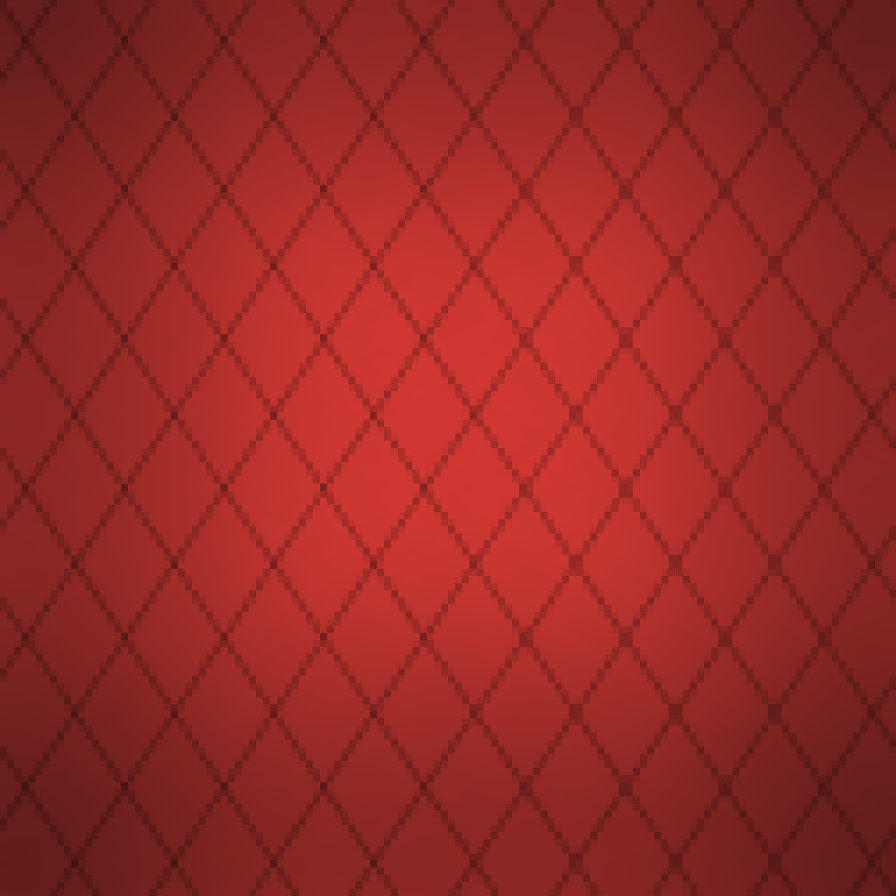
A WebGL 2 fragment shader for this pattern:

```glsl
#version 300 es
precision highp float;

uniform vec2 u_resolution;
out vec4 fragColor;

const float TAU = 6.2831853;
const vec2 REPEATS = vec2(9.0, 6.0);          // diamonds across and down
const vec2 LATTICE_SHIFT = vec2(0.75, 0.226); // in diamonds
const float BLOCKS = 126.0;                   // stair blocks per side
const float DRIFT = 0.25;                     // sideways slip of lines, in blocks
const float LINE_REACH = 0.74;                // half width, in blocks
const float LINE_DARKNESS = 0.255;
const vec2 GLOW_CENTRE = vec2(0.51, 0.535);
const float GLOW_INNER = 0.12;
const float GLOW_OUTER = 0.65;
const float GLOW_CURVE = 1.12;
const float MOTTLE = 0.006;
const vec3 GLOW_RED = vec3(0.810, 0.217, 0.197);
const vec3 SHADE_RED = vec3(0.385, 0.115, 0.106);

// Snaps to block centres, blending over one pixel at block edges.
vec2 snapToBlocks(vec2 uv) {
  vec2 p = uv * BLOCKS;
  vec2 edge = floor(p + 0.5);
  vec2 pixel = BLOCKS / u_resolution;
  return (edge + clamp((p - edge) / pixel, -0.5, 0.5)) / BLOCKS;
}

// Share of light left by the two families of diagonal lines.
// The drift makes crossings crisp on the left and softer on the right.
float latticeLight(vec2 uv) {
  uv.x -= DRIFT * (1.0 - sin(TAU * uv.x)) / BLOCKS;
  vec2 cell = uv * REPEATS - LATTICE_SHIFT;
  vec2 diagonals = vec2(cell.x + cell.y, cell.x - cell.y);
  vec2 toLine = abs(fract(diagonals + 0.5) - 0.5) / length(REPEATS / BLOCKS);
  vec2 cover = clamp(1.0 - toLine / LINE_REACH, 0.0, 1.0);
  vec2 light = 1.0 - LINE_DARKNESS * cover;
  return light.x * light.y;
}

// Distance from the glow centre, rounded off so that it wraps.
float wrappedRadius(vec2 uv) {
  vec2 angle = TAU * (uv - GLOW_CENTRE);
  vec2 squared = 1.0 / 12.0 + (0.25 * cos(2.0 * angle) - cos(angle)) * 4.0 / (TAU * TAU);
  return sqrt(max(squared.x + squared.y, 0.0));
}

// Faint cloth mottling from layered sines of whole frequency.
float mottle(vec2 uv) {
  float sum = 0.0;
  for (int i = 1; i <= 3; i++) {
    float f = float(i);
    vec2 wave = TAU * uv * vec2(7.0 * f + 4.0, 9.0 * f - 2.0);
    sum += sin(wave.x + 2.0 * sin(wave.y + f)) * sin(wave.y + 1.7 * f) / f;
  }
  return sum;
}

void main() {
  vec2 uv = gl_FragCoord.xy / u_resolution;

  // Red glow fading to dark corners.
  float fade = clamp((wrappedRadius(uv) - GLOW_INNER) / (GLOW_OUTER - GLOW_INNER), 0.0, 1.0);
  vec3 color = mix(GLOW_RED, SHADE_RED, pow(fade, GLOW_CURVE));
  color *= 1.0 + MOTTLE * mottle(uv);

  // Stepped diamond lines.
  color *= latticeLight(snapToBlocks(uv));

  fragColor = vec4(color, 1.0);
}
```
